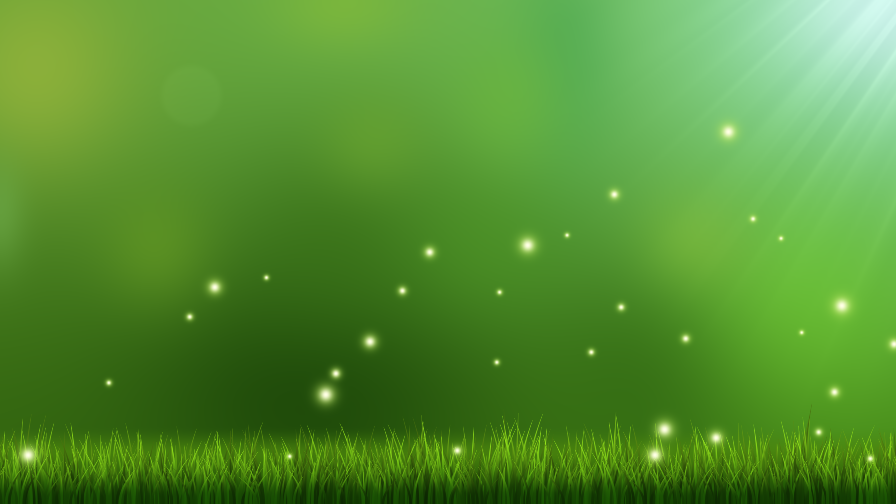
Give the GLSL for this background, as a Shadertoy shader.

```glsl
// A blurred green meadow at dawn: soft bokeh patches, a pale corner light with
// slanting rays, a strip of grass and drifting fireflies. Patches are Gaussian
// blends, blades are tapered curves in hashed cells, fireflies a hashed loop.

const int GRASS_LAYERS = 8;
const int BLADE_REACH = 4;
const int FIREFLIES = 32;

float hash(vec2 p) {
    return fract(sin(dot(p, vec2(127.1, 311.7))) * 43758.5453);
}

float noise(float x, float seed) {
    float cell = floor(x);
    float f = smoothstep(0.0, 1.0, x - cell);
    return mix(hash(vec2(cell, seed)), hash(vec2(cell + 1.0, seed)), f);
}

float gaussian(vec2 offset, vec2 radius) {
    vec2 q = offset / radius;
    return exp(-dot(q, q));
}

// Blends a soft patch of colour into the backdrop.
vec3 patchOf(vec3 col, vec2 p, vec2 centre, vec2 radius, vec3 tint, float amount) {
    return mix(col, tint, amount * gaussian(p - centre, radius));
}

vec3 backdrop(vec2 p, float aspect) {
    float across = p.x / aspect;
    float up = smoothstep(0.05, 1.05, p.y);
    vec3 low = mix(vec3(0.20, 0.40, 0.06), vec3(0.26, 0.52, 0.08), across * across);
    vec3 high = mix(vec3(0.40, 0.63, 0.21), vec3(0.43, 0.76, 0.37), across);
    vec3 col = mix(low, high, up);

    // Shaded hollows
    col = patchOf(col, p, vec2(0.62, 0.22), vec2(0.34, 0.25), vec3(0.10, 0.26, 0.03), 0.85);
    col = patchOf(col, p, vec2(0.68, 0.52), vec2(0.22, 0.22), vec3(0.21, 0.43, 0.08), 0.6);
    col = patchOf(col, p, vec2(0.98, 0.52), vec2(0.18, 0.16), vec3(0.29, 0.57, 0.13), 0.6);
    col = patchOf(col, p, vec2(1.31, 0.25), vec2(0.20, 0.20), vec3(0.18, 0.39, 0.06), 0.75);
    col = patchOf(col, p, vec2(1.13, 0.90), vec2(0.11, 0.22), vec3(0.26, 0.62, 0.25), 0.75);

    // Sunlit foliage
    col = patchOf(col, p, vec2(0.07, 0.86), vec2(0.19, 0.20), vec3(0.57, 0.70, 0.23), 0.85);
    col = patchOf(col, p, vec2(0.31, 0.51), vec2(0.11, 0.12), vec3(0.40, 0.61, 0.14), 0.6);
    col = patchOf(col, p, vec2(0.74, 0.72), vec2(0.11, 0.10), vec3(0.42, 0.65, 0.18), 0.55);
    col = patchOf(col, p, vec2(0.68, 0.99), vec2(0.14, 0.09), vec3(0.51, 0.73, 0.22), 0.65);
    col = patchOf(col, p, vec2(1.01, 0.80), vec2(0.11, 0.13), vec3(0.41, 0.70, 0.21), 0.65);
    col = patchOf(col, p, vec2(1.62, 0.45), vec2(0.24, 0.27), vec3(0.41, 0.75, 0.15), 0.85);
    col = patchOf(col, p, vec2(1.39, 0.53), vec2(0.11, 0.10), vec3(0.47, 0.70, 0.17), 0.7);
    col = patchOf(col, p, vec2(0.00, 0.58), vec2(0.05, 0.11), vec3(0.43, 0.67, 0.29), 0.6);

    // Faint round bokeh
    float disc = 1.0 - smoothstep(0.05, 0.068, length(p - vec2(0.38, 0.81)));
    return col + 0.018 * disc;
}

vec3 cornerLight(vec3 col, vec2 p, float aspect) {
    vec2 fromCorner = p - vec2(aspect, 1.0);
    col = mix(col, vec3(0.50, 0.83, 0.55), 0.85 * gaussian(fromCorner, vec2(0.52, 0.46)));
    col = mix(col, vec3(0.66, 0.90, 0.80), 0.85 * gaussian(fromCorner, vec2(0.36, 0.27)));
    col = mix(col, vec3(0.86, 0.98, 0.98), 0.75 * gaussian(fromCorner, vec2(0.20, 0.15)));

    // Nearly parallel rays spread from a source far beyond the corner
    vec2 toPoint = fromCorner - vec2(0.42, 0.52);
    float angle = atan(toPoint.y, toPoint.x);
    float beams = 0.6 * noise(angle * 32.0, 3.0) + 0.5 * pow(noise(angle * 85.0, 8.0), 3.0);
    float reach = gaussian(fromCorner, vec2(0.36, 0.48));
    return col + vec3(0.10, 0.09, 0.08) * (beams - 0.3) * reach;
}

// Coverage of one blade whose root is on the lower edge.
float blade(vec2 p, float root, float height, float lean, float width, float blur) {
    float t = clamp(p.y / height, 0.0, 1.0);
    float edge = abs(p.x - root - lean * t * t) - width * (1.0 - t * t);
    return (1.0 - smoothstep(-blur, blur, edge)) * (1.0 - smoothstep(height - blur, height + blur, p.y));
}

vec3 grass(vec3 col, vec2 p, float blur) {
    vec3 turf = mix(vec3(0.08, 0.25, 0.01), vec3(0.30, 0.53, 0.05), smoothstep(0.0, 0.12, p.y));
    col = mix(col, turf, 0.9 * (1.0 - smoothstep(0.09, 0.155, p.y)));
    if (p.y > 0.24) return col;
    const float spacing = 0.0115;
    for (int layer = 0; layer < GRASS_LAYERS; layer++) {
        float depth = float(layer) / float(GRASS_LAYERS - 1);
        float seed = float(layer) * 17.0;
        float cell = floor(p.x / spacing);
        for (int k = -BLADE_REACH; k <= BLADE_REACH; k++) {
            vec2 id = vec2(cell + float(k), seed);
            float root = (id.x + hash(id + 0.3)) * spacing;
            float tuft = pow(0.5 + 0.5 * cos(33.0 * (root - 0.83)), 3.0) * noise(root * 9.0, 5.0);
            float height = mix(0.155, 0.075, depth) * (0.68 + 0.36 * hash(id + 1.7) + 0.32 * tuft);
            float lean = (hash(id + 4.1) - 0.5) * 0.075;
            float cover = blade(p, root, height, lean, 0.0027, blur);
            float lit = 0.5 * smoothstep(0.0, 0.13, p.y) + 0.5 * smoothstep(0.25, 1.0, p.y / height);
            vec3 tint = mix(vec3(0.08, 0.26, 0.01), vec3(0.50, 0.76, 0.09), lit);
            col = mix(col, tint * (0.55 + 0.75 * hash(id + 7.9)), cover * 0.9);
        }
    }
    return col;
}

vec3 fireflies(vec3 col, vec2 p, float aspect) {
    for (int i = 0; i < FIREFLIES; i++) {
        vec2 id = vec2(float(i), 2.0);
        float across = pow((id.x + hash(id)) / float(FIREFLIES), 0.65);
        float top = mix(0.45, 0.92, across * across);
        vec2 centre = vec2(across * aspect, mix(0.09, top, hash(id + 5.3)));
        float size = mix(0.003, 0.012, pow(hash(id + 9.1), 1.6));
        float halo = gaussian(p - centre, vec2(size * 1.9));
        float core = gaussian(p - centre, vec2(size));
        col = mix(col, vec3(0.74, 0.92, 0.36), 0.75 * halo);
        col = mix(col, vec3(1.0, 1.0, 0.90), core);
    }
    return col;
}

void mainImage(out vec4 fragColor, in vec2 fragCoord) {
    vec2 p = fragCoord / iResolution.y;
    float aspect = iResolution.x / iResolution.y;
    vec3 col = cornerLight(backdrop(p, aspect), p, aspect);
    col = grass(col, p, 0.6 / iResolution.y);
    col = fireflies(col, p, aspect);
    fragColor = vec4(clamp(col, 0.0, 1.0), 1.0);
}
```
